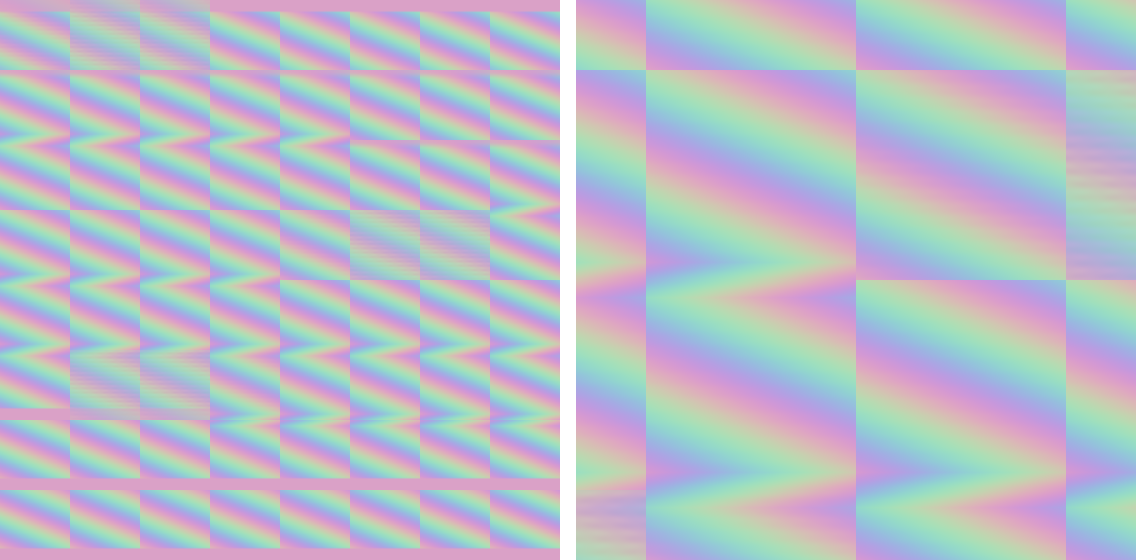
Left: the whole. Right: its middle third, enlarged.
Write a Shadertoy shader that draws this pattern.

```glsl
// An 8 by 8 grid of pastel tiles, each filled with sloping colour bands.
// Bands come from a cosine palette over a linear phase that folds back at some
// tile seams; flat strips and layered-sine wear vary the rows.

const float TILES = 8.0;
const float BAND_PERIOD = 0.56;   // in tile heights
const float BAND_SLOPE = 0.43;    // drop across one tile
const float GREEN_START = 0.12;   // height of the first green band
const float ROW_DRIFT = 0.02;     // rise of the bands per row
const float FOLD_DEPTH = 1.0 / 12.0;
const float FOLD_RATE = 1.55;
const float STRIP_DEPTH = 1.0 / 6.0;
const float STRIP_SOFTNESS = 0.018;
const float STRIP_SLIDE = 0.13;
const float GRAIN_LINES = 16.0;   // per tile
const float WEAR_FADE = 0.34;
const int SAMPLES = 2;            // per axis
const float TAU = 6.2831853;

const vec3 PALETTE_MID = vec3(0.72, 0.735, 0.79);
const vec3 PALETTE_SWING = vec3(0.15, 0.14, 0.10);
const vec3 PALETTE_PEAK = vec3(0.66, 0.0, 0.35);
const vec3 STRIP_PINK = vec3(0.855, 0.63, 0.78);
const vec3 WORN_TINT = vec3(0.69, 0.78, 0.76);

// First and last folded column at each seam, counted from the top edge
const vec2 FOLDED[9] = vec2[9](
    vec2(8, -1), vec2(8, -1), vec2(0, 4), vec2(7, 7), vec2(0, 3),
    vec2(0, 7), vec2(3, 7), vec2(8, -1), vec2(8, -1));

// Column and row at the middle of each worn run
const vec2 WORN[3] = vec2[3](vec2(1.2, 0), vec2(5.4, 3), vec2(1.6, 5));

vec3 palette(float t) {
    return PALETTE_MID + PALETTE_SWING * cos(TAU * (t - PALETTE_PEAK));
}

bool isFolded(int seam, float column) {
    return column >= FOLDED[seam].x && column <= FOLDED[seam].y;
}

float wearAmount(vec2 tile) {
    float wear = 0.0;
    for (int i = 0; i < 3; i++) {
        float sameRow = step(abs(tile.y - WORN[i].y), 0.5);
        float reach = abs(tile.x - WORN[i].x);
        wear = max(wear, sameRow * (1.0 - smoothstep(0.5, 1.7, reach)));
    }
    return wear;
}

// Horizontal grain, broken up along its length
float grain(vec2 p) {
    float lines = sin(TAU * GRAIN_LINES * p.y);
    float breaks = sin(TAU * 7.0 * p.x + 2.0 * sin(TAU * 3.0 * p.y));
    return lines * (0.7 + 0.3 * breaks);
}

// Flat strip coverage along the top or bottom of a tile
float stripCover(vec2 tile, float v, float wear) {
    float top = 1.0 - smoothstep(-STRIP_SOFTNESS, STRIP_SOFTNESS, v - STRIP_DEPTH);
    float bottom = smoothstep(-STRIP_SOFTNESS, STRIP_SOFTNESS, v - 1.0 + STRIP_DEPTH);
    if (tile.y < 0.5) return top * (1.0 - 0.6 * wear);
    if (tile.y > 5.5) return bottom;
    if (tile.y > 4.5 && tile.x < 2.5) return bottom * (tile.x < 0.5 ? 1.0 : 0.5);
    return 0.0;
}

vec3 tileColour(vec2 uv) {
    vec2 grid = vec2(uv.x, 1.0 - uv.y) * TILES;
    vec2 tile = clamp(floor(grid), 0.0, TILES - 1.0);
    vec2 p = grid - tile;
    int row = int(tile.y);
    bool foldTop = isFolded(row, tile.x);
    bool foldBottom = isFolded(row + 1, tile.x);
    float wear = wearAmount(tile);

    // Reverse the band slope close to folded seams
    float height = p.y;
    if (foldTop) height += (1.0 + FOLD_RATE) * max(FOLD_DEPTH - p.y, 0.0);
    if (foldBottom) height -= (1.0 + FOLD_RATE) * max(p.y - 1.0 + FOLD_DEPTH, 0.0);

    // Bands slide to make room for the flat strips
    float slide = -ROW_DRIFT * tile.y;
    if (row == 0) slide += STRIP_DEPTH;
    if (row >= 6) slide -= foldTop ? 0.5 * STRIP_SLIDE : STRIP_SLIDE;

    float grit = grain(p);
    float phase = height - slide - BAND_SLOPE * p.x - GREEN_START;
    phase += grit * (0.003 + 0.012 * wear);
    vec3 colour = palette(phase / BAND_PERIOD);

    // Worn tiles lose contrast and show their grain
    colour = mix(colour, WORN_TINT, wear * WEAR_FADE);
    colour += 0.008 * wear * grit;

    // Pink haze under plain seams, then the flat strips
    bool hazy = (row == 1 || row == 2) && !foldTop;
    float haze = hazy ? 0.75 * (1.0 - smoothstep(0.02, 0.13, p.y)) : 0.0;
    colour = mix(colour, STRIP_PINK, haze);
    return mix(colour, STRIP_PINK, stripCover(tile, p.y, wear));
}

void mainImage(out vec4 fragColor, in vec2 fragCoord) {
    // Average a small grid of samples to smooth the seams
    vec3 total = vec3(0.0);
    for (int i = 0; i < SAMPLES * SAMPLES; i++) {
        vec2 offset = (vec2(i % SAMPLES, i / SAMPLES) + 0.5) / float(SAMPLES) - 0.5;
        total += tileColour((fragCoord + offset) / iResolution.xy);
    }
    fragColor = vec4(total / float(SAMPLES * SAMPLES), 1.0);
}
```
